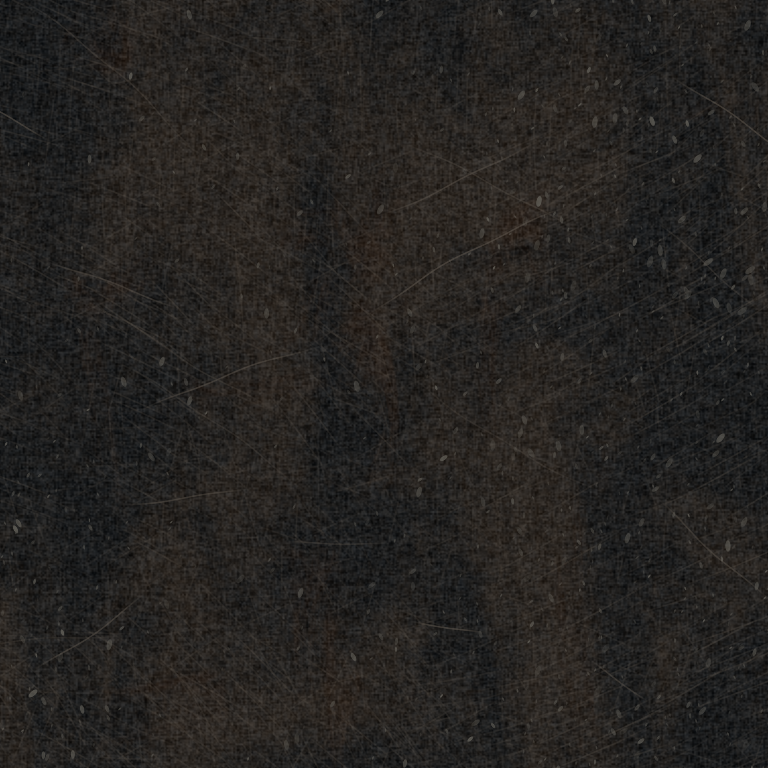
Reproduce this texture procedurally as a three.js fragment shader.

```glsl
varying vec2 vUv;

const vec3 COOL_BLACK = vec3(0.100, 0.105, 0.109);
const vec3 WARM_BROWN = vec3(0.170, 0.150, 0.132);
const vec3 RUST = vec3(0.200, 0.135, 0.095);
const vec3 PALE_SCRATCH = vec3(0.36, 0.33, 0.295);
const vec3 PALE_CHIP = vec3(0.40, 0.39, 0.36);

float hash(vec2 p) {
  vec3 q = fract(p.xyx * vec3(0.1031, 0.1030, 0.0973));
  q += dot(q, q.yzx + 33.33);
  return fract((q.x + q.y) * q.z);
}

vec2 hash2(vec2 p) {
  return vec2(hash(p), hash(p + 71.7));
}

float fibreNoise(vec2 p) {
  vec2 cell = floor(p);
  vec2 f = fract(p);
  f = f * f * (3.0 - 2.0 * f);
  float low = mix(hash(cell), hash(cell + vec2(1.0, 0.0)), f.x);
  float high = mix(hash(cell + vec2(0.0, 1.0)), hash(cell + 1.0), f.x);
  return mix(low, high, f.y) - 0.5;
}

// Warped, layered sines for the broad stains
float stain(vec2 p, float seed) {
  float sum = 0.0;
  float amp = 0.5;
  for (int i = 0; i < 6; i++) {
    p = mat2(0.8, 0.6, -0.6, 0.8) * p + seed;
    p += 0.7 * sin(p.yx * 1.3 + seed);
    sum += amp * sin(p.x) * sin(p.y);
    p *= 1.9;
    amp *= 0.62;
  }
  return sum;
}

// Turns into the scratch direction and straightens its arc
vec2 alongArc(vec2 p, float angle, float bend) {
  vec2 dir = vec2(cos(angle), sin(angle));
  vec2 q = vec2(dot(p, dir), dot(p, vec2(-dir.y, dir.x)));
  return vec2(q.x, q.y - bend * q.x * q.x);
}

// One tapered, slightly tilted hairline per lit segment of each row
float hairlines(vec2 q, float rows, float segments, float density, float seed) {
  float row = floor(q.y * rows);
  float x = q.x * segments + 40.0 * hash(vec2(row, seed)) + 60.0;
  vec2 id = vec2(floor(x), row + seed * 17.0);
  float t = fract(x);
  float centre = 0.5 + (hash(id + 5.3) - 0.5) * 0.5 + (hash(id + 9.1) - 0.5) * (t - 0.5) * 0.8;
  float dist = abs(fract(q.y * rows) - centre) / rows;
  float taper = sin(3.14159 * t);
  return step(hash(id), density) * taper * smoothstep(0.0018, 0.0003, dist) * (0.4 + 0.6 * hash(id + 2.7));
}

float longScratch(vec2 p, float seed) {
  vec2 centre = hash2(vec2(seed, 3.0));
  float angle = (hash(vec2(seed, 8.0)) - 0.5) * 1.5;
  float bend = (hash(vec2(seed, 12.0)) - 0.5) * 1.2;
  float reach = mix(0.05, 0.19, hash(vec2(seed, 16.0)));
  vec2 q = alongArc(p - centre, angle, bend);
  q.y += 0.0015 * sin(q.x * 45.0 + seed);
  return smoothstep(0.0017, 0.0003, abs(q.y)) * smoothstep(reach, reach * 0.4, abs(q.x));
}

// Cellular flecks of random size and tilt
float chips(vec2 p, float cells, float density, float seed) {
  vec2 base = floor(p * cells);
  float amount = 0.0;
  for (int y = -1; y <= 1; y++) {
    for (int x = -1; x <= 1; x++) {
      vec2 id = base + vec2(float(x), float(y));
      vec2 offset = p - (id + hash2(id + seed)) / cells;
      vec2 q = alongArc(offset, 0.6 + 1.6 * hash(id + seed + 4.0), 0.0);
      float size = mix(0.0012, 0.0042, pow(hash(id + seed + 7.0), 4.0));
      float dist = length(q * vec2(0.55, 1.2));
      float lit = step(hash(id + seed + 11.0), density);
      amount = max(amount, lit * smoothstep(size + 0.0007, size - 0.0007, dist) * (0.3 + 0.7 * hash(id + 1.9)));
    }
  }
  return amount;
}

void main() {
  vec2 p = vUv;
  float rightSide = smoothstep(0.4, 0.8, p.x);
  float lowerLeft = smoothstep(0.25, 0.0, p.x) * smoothstep(0.6, 0.25, p.y);

  // Worn brown stains, strongest near the middle
  float centreWear = 0.3 - 0.85 * length((p - vec2(0.46, 0.58)) * vec2(1.0, 0.85));
  float wear = stain(p * vec2(11.0, 6.5), 2.3) + centreWear + 0.3 * stain(p * 42.0, 4.1);
  vec3 color = mix(COOL_BLACK, WARM_BROWN, smoothstep(-0.65, 0.75, wear));
  float rust = smoothstep(0.35, 0.9, stain(p * vec2(16.0, 9.0), 5.7) + centreWear);
  color = mix(color, RUST, 0.35 * rust);

  // Woven grain
  float weave = fibreNoise(p * vec2(420.0, 90.0)) + fibreNoise(p * vec2(100.0, 420.0) + 37.0);
  float grit = fibreNoise(p * 390.0 + 91.0);
  color += 0.062 * weave + 0.085 * grit;
  color += vec3(0.012, 0.0, -0.012) * fibreNoise(p * 210.0 + 13.0);

  // Fine scratches: rising arcs at right, falling ones at left, strays all over
  float fine = 0.0;
  for (int i = 0; i < 6; i++) {
    float k = float(i);
    float jitter = hash(vec2(k, 4.0)) - 0.5;
    float patchy = smoothstep(-0.4, 0.5, stain(p * 8.0, k + 1.2));
    float rising = hairlines(alongArc(p - 0.5, 0.32 + 0.5 * jitter, 0.3), 62.0, 5.0, 0.55, k + 1.0);
    float falling = hairlines(alongArc(p - 0.5, -0.72 + 0.6 * jitter, -0.25), 66.0, 6.0, 0.5, k + 11.0);
    float stray = hairlines(alongArc(p - 0.5, k * 0.55 + jitter, jitter), 40.0, 9.0, 0.3, k + 21.0);
    fine += patchy * (rising * mix(0.15, 1.0, rightSide) + falling * mix(0.9, 0.15, rightSide)) + 0.6 * stray;
  }
  color = mix(color, PALE_SCRATCH, 0.30 * min(fine, 1.3));

  // Long single scratches
  float deep = 0.0;
  for (int i = 0; i < 20; i++) {
    float seed = float(i) + 1.0;
    deep = max(deep, longScratch(p, seed) * mix(0.2, 0.6, hash(vec2(seed, 20.0))));
  }
  color = mix(color, PALE_SCRATCH, deep);

  // Chips and dust, densest at the right and lower left
  float dust = 0.04 + 0.2 * rightSide + 0.3 * lowerLeft;
  float flecks = max(chips(p, 38.0, dust, 3.0), 0.7 * chips(p, 75.0, dust * 0.7, 19.0));
  color = mix(color, PALE_CHIP, 0.75 * flecks);

  gl_FragColor = vec4(max(color, 0.03), 1.0);
}
```
